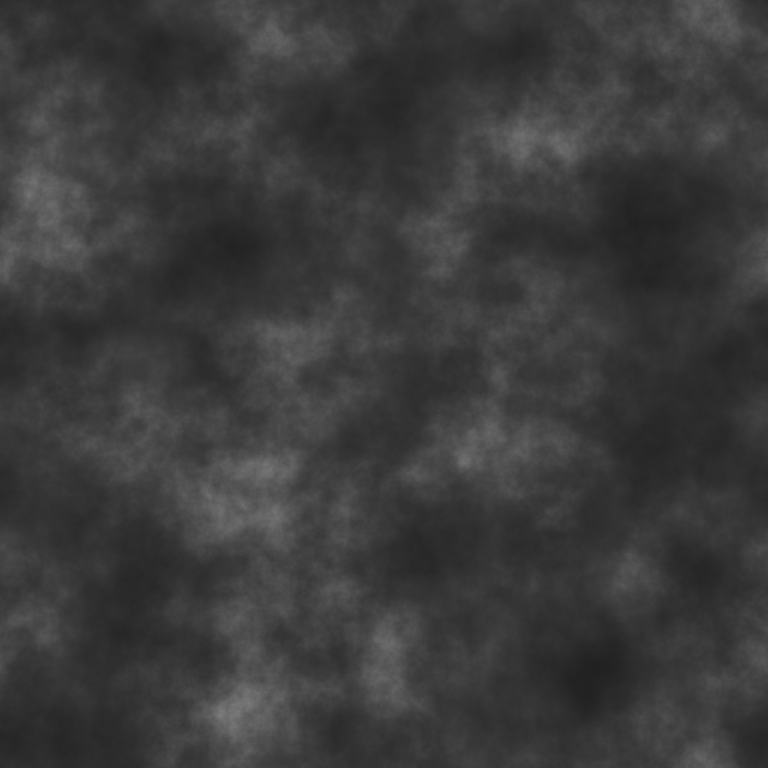
Give the GLSL for this texture, as a Shadertoy shader.

```glsl
const float MEDIAN_GREY = 0.231;
const float CLOUD_CONTRAST = 0.70;
const float BLOB_CONTRAST = 0.36;
const int OCTAVES = 7;

// Integer hash of a lattice cell, wrapped to the period; two values in 0..1
vec2 hashCell(ivec2 cell, int period, uint seed) {
    uvec2 c = uvec2((cell + 2 * period) % period);
    uint h = c.x * 1597u + c.y * 51749u + seed * 7919u + 977u;
    h = (h ^ (h >> 16)) * 73244475u;
    h = (h ^ (h >> 15)) * 73244475u;
    h ^= h >> 16;
    return vec2(h & 65535u, h >> 16) / 65535.0;
}

float cornerSlope(ivec2 cell, ivec2 corner, vec2 local, int period, uint seed) {
    float angle = 6.28319 * hashCell(cell + corner, period, seed).x;
    return dot(vec2(cos(angle), sin(angle)), local - vec2(corner));
}

// Gradient noise that repeats after a whole number of cells
float gradientNoise(vec2 uv, int period, uint seed) {
    vec2 p = uv * float(period);
    ivec2 cell = ivec2(floor(p));
    vec2 f = fract(p);
    vec2 w = f * f * f * (f * (f * 6.0 - 15.0) + 10.0);
    float bottom = mix(cornerSlope(cell, ivec2(0, 0), f, period, seed),
                       cornerSlope(cell, ivec2(1, 0), f, period, seed), w.x);
    float top = mix(cornerSlope(cell, ivec2(0, 1), f, period, seed),
                    cornerSlope(cell, ivec2(1, 1), f, period, seed), w.x);
    return mix(bottom, top, w.y);
}

// Distance to the nearest scattered point, in cells
float cellDistance(vec2 uv, int period, uint seed) {
    vec2 p = uv * float(period);
    ivec2 cell = ivec2(floor(p));
    vec2 f = fract(p);
    float nearest = 4.0;
    for (int y = -1; y <= 1; y++) {
        for (int x = -1; x <= 1; x++) {
            ivec2 offset = ivec2(x, y);
            vec2 d = vec2(offset) + hashCell(cell + offset, period, seed) - f;
            nearest = min(nearest, dot(d, d));
        }
    }
    return sqrt(nearest);
}

// Dark round blob: 0 in its middle, 1 outside its soft edge
float softBlobs(vec2 uv, int period, uint seed) {
    return smoothstep(0.12, 0.75, cellDistance(uv, period, seed));
}

// Layered noise whose fine wisps fade out in the dark areas
float cloudNoise(vec2 uv, int period, float gain, uint seed) {
    float sum = 0.0;
    float amplitude = 1.0;
    for (int i = 0; i < OCTAVES; i++) {
        float wispiness = i == 0 ? 1.0 : mix(0.6, 1.35, smoothstep(-0.35, 0.35, sum));
        vec2 shifted = fract(uv + 0.137 * float(i));
        sum += amplitude * wispiness * gradientNoise(shifted, period, seed + uint(i));
        amplitude *= gain;
        period *= 2;
    }
    return sum;
}

void mainImage(out vec4 fragColor, in vec2 fragCoord) {
    vec2 uv = fragCoord / iResolution.xy;

    // Wrapped distortion roughens the blob outlines
    vec2 warp = vec2(gradientNoise(uv, 14, 31u), gradientNoise(uv, 14, 47u));
    vec2 warped = fract(uv + 0.03 * warp);

    // Rounded dark blobs of three sizes under the wispy clouds
    float blobs = 0.5 * softBlobs(warped, 5, 5u)
                + 0.32 * softBlobs(warped, 10, 9u)
                + 0.18 * softBlobs(warped, 20, 17u);
    float clouds = cloudNoise(uv, 4, 0.63, 13u);

    float tone = CLOUD_CONTRAST * clouds + BLOB_CONTRAST * (blobs - 0.54);
    fragColor = vec4(vec3(MEDIAN_GREY * exp(tone)), 1.0);
}
```
